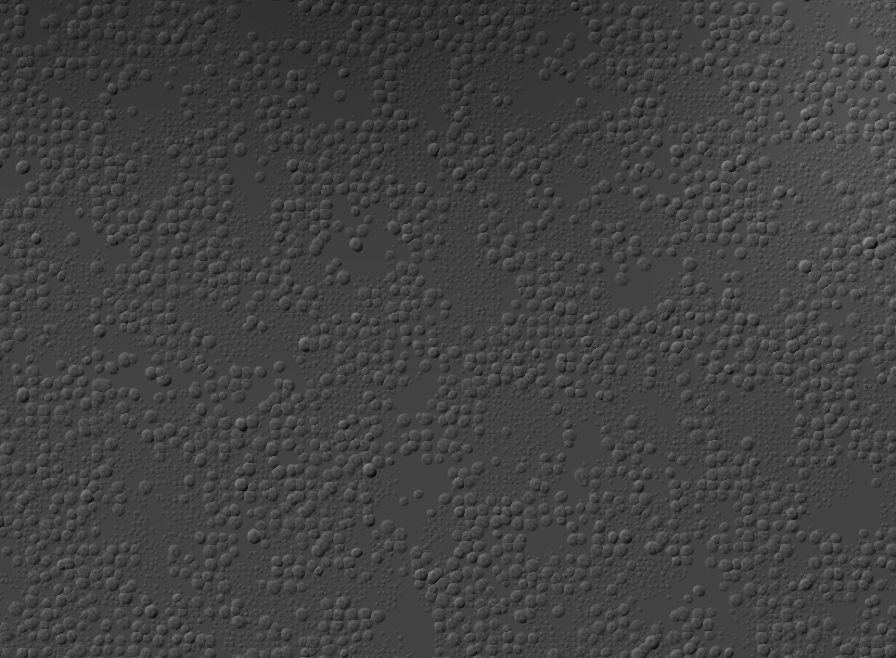
A Shadertoy shader for this texture:

```glsl
// Grey relief of clumped round cells and fine droplets, lit obliquely from the upper left.
#define CELL_PITCH 0.0195     // grid step of large cells, in canvas heights
#define DROP_PITCH 0.0088     // grid step of small droplets
#define CELL_RELIEF 0.155     // shading strength of cells
#define DROP_RELIEF 0.105     // shading strength of droplets
#define EDGE_BLUR 0.0016      // softness of outlines, in canvas heights
#define BASE_GREY 0.262
#define LIGHT_DIR vec2(-0.64, 0.77)

// Hashes
vec3 hash3(vec2 p) {
    vec3 h = fract(p.xyx * vec3(0.1031, 0.1030, 0.0973));
    h += dot(h, h.yxz + 33.33);
    return fract((h.xxy + h.yzz) * h.zyx);
}

// Gradient noise, about -0.7 to 0.7
float cornerSlope(vec2 corner, vec2 offset) {
    float angle = 6.2832 * hash3(corner + 57.0).x;
    return dot(vec2(cos(angle), sin(angle)), offset);
}

float gradientNoise(vec2 p) {
    vec2 i = floor(p), f = fract(p);
    vec2 u = f * f * f * (f * (f * 6.0 - 15.0) + 10.0);
    vec2 e = vec2(1.0, 0.0);
    float low = mix(cornerSlope(i, f), cornerSlope(i + e, f - e), u.x);
    float high = mix(cornerSlope(i + e.yx, f - e.yx), cornerSlope(i + 1.0, f - 1.0), u.x);
    return mix(low, high, u.y);
}

// Clumping: positive inside crowds of cells, negative in clearings
float crowding(vec2 p) {
    return gradientNoise(p * 8.0 + 3.7) + 0.75 * gradientNoise(p * 19.0 + 41.3);
}

float cellChance(vec2 p) {
    return mix(0.12, 0.96, smoothstep(-0.33, 0.16, crowding(p)));
}

float dropChance(vec2 p) {
    float patches = gradientNoise(p * 9.0 + 83.1) + 0.5 * gradientNoise(p * 23.0 + 12.9);
    return 0.92 * smoothstep(-0.28, 0.04, patches);
}

// Jittered domes; the highest one wins. Returns relief and cover.
vec2 domes(vec2 p, float pitch, bool isCell) {
    vec2 home = floor(p / pitch);
    float top = -1.0;
    vec2 result = vec2(0.0);
    for (int y = -1; y <= 1; y++) {
        for (int x = -1; x <= 1; x++) {
            vec2 id = home + vec2(x, y);
            vec3 place = hash3(id + (isCell ? 11.0 : 271.0));
            vec3 form = hash3(id + (isCell ? 139.0 : 433.0));
            vec2 centre = (id + 0.5 + 0.66 * (place.xy - 0.5)) * pitch;
            float chance = isCell ? cellChance(centre) : dropChance(centre);
            if (place.z > chance) continue;

            // Slightly oval outline at a random angle
            float radius = pitch * (isCell ? mix(0.36, 0.60, form.x) : mix(0.27, 0.47, form.x));
            float angle = 6.2832 * form.y;
            vec2 axis = vec2(cos(angle), sin(angle));
            vec2 q = (p - centre) / radius;
            float stretch = isCell ? mix(0.0, 0.22, form.z) : 0.05;
            float d = length(q + axis * dot(q, axis) * stretch);
            float soft = EDGE_BLUR / radius;
            float cover = 1.0 - smoothstep(1.0 - soft, 1.0 + soft, d);
            float height = (1.0 - d) * radius / pitch;
            if (cover > 0.0 && height > top) {
                top = height;
                float slope = dot(q, LIGHT_DIR) * smoothstep(0.05, 0.8, d);
                float strength = mix(0.65, 1.2, form.z) + 0.9 * pow(place.x, 14.0);
                result = vec2(slope * strength * cover, cover);
            }
        }
    }
    return result;
}

// Uneven illumination: dim at the top, brighter at the upper right
float illumination(vec2 uv) {
    vec2 shade = (uv - vec2(0.42, 1.04)) / vec2(0.42, 0.30);
    float glow = smoothstep(0.62, 1.0, uv.x) * smoothstep(0.30, 0.85, uv.y);
    float corner = smoothstep(0.25, 0.0, uv.x) * smoothstep(0.7, 1.0, uv.y);
    return BASE_GREY - 0.075 * exp(-dot(shade, shade)) + 0.065 * glow - 0.03 * corner;
}

void mainImage(out vec4 fragColor, in vec2 fragCoord) {
    vec2 uv = fragCoord / iResolution.xy;
    vec2 p = fragCoord / iResolution.y;

    vec2 cells = domes(p, CELL_PITCH, true);
    vec2 drops = domes(p + 5.3, DROP_PITCH, false);

    // Cells hide droplets; grain roughens the cell surfaces
    float rough = gradientNoise(p * 210.0) * 0.075 * cells.y;
    float relief = CELL_RELIEF * cells.x + DROP_RELIEF * drops.x * (1.0 - cells.y) + rough;
    float light = illumination(uv);
    float grey = light + relief * light / BASE_GREY + 0.008 * cells.y;
    fragColor = vec4(vec3(clamp(grey, 0.0, 1.0)), 1.0);
}
```
